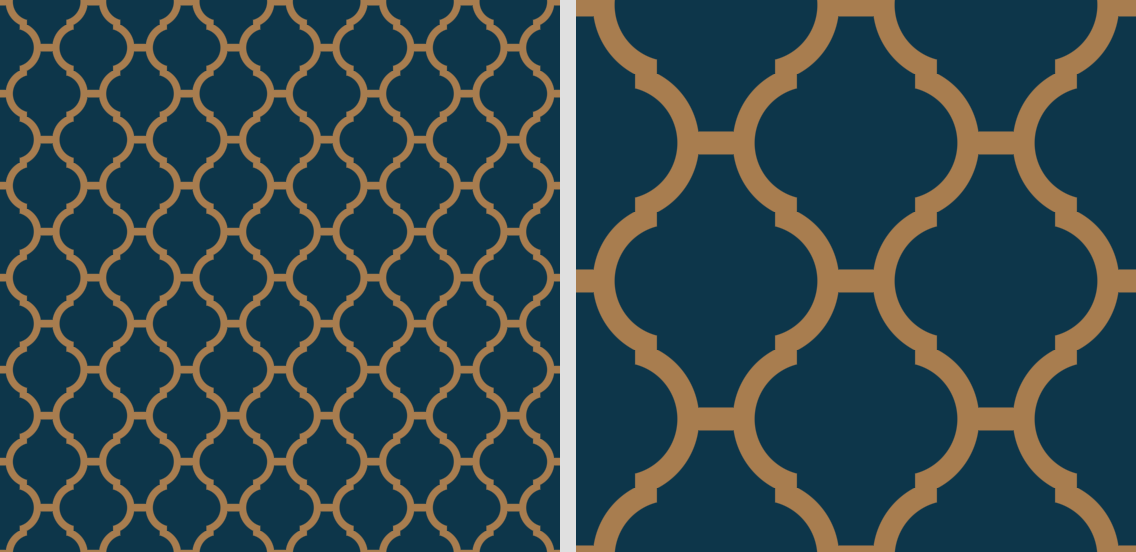
Left: the whole. Right: its middle third, enlarged.
A Shadertoy shader for this pattern:

```glsl
#define REPEATS 6.0          // cells across and down
#define CELL_HEIGHT 0.984    // in cell widths
#define PHASE_Y 0.018        // vertical shift, in cells
#define LOBE_CENTER 0.161    // lobe circle offset from the cell center
#define LOBE_RADIUS 0.24
#define LINE_WIDTH 0.078
#define BAR_WIDTH 0.082
#define SOFTNESS 0.85        // edge half width, in pixels
#define NAVY vec3(0.05, 0.21, 0.29)
#define BRONZE vec3(0.66, 0.49, 0.31)

// Fold the plane into one quarter cell, then halve it by a half turn.
vec2 foldToLobe(vec2 p) {
    vec2 halfCell = 0.5 * vec2(1.0, CELL_HEIGHT);
    vec2 cell = 2.0 * halfCell;
    vec2 q = abs(mod(p, cell) - halfCell);
    q.y = halfCell.y - q.y;
    return q.y > 0.5 * halfCell.y ? halfCell - q : q;
}

// Signed distance to the lattice, negative inside the lines.
float latticeDistance(vec2 p) {
    vec2 q = foldToLobe(p);
    float halfLine = 0.5 * LINE_WIDTH;
    float circle = length(q - vec2(LOBE_CENTER, 0.0)) - LOBE_RADIUS;

    // Curved side of the lobe, cut off at the step
    float lobe = max(abs(circle) - halfLine, 0.25 - halfLine - q.x);

    // Upright step joining two opposite lobes
    float stepJoint = max(abs(q.x - 0.25) - halfLine, -circle - halfLine);

    // Horizontal bar between neighboring lobes
    float bar = max(q.y - 0.5 * BAR_WIDTH, LOBE_CENTER + LOBE_RADIUS - q.x);

    return min(min(lobe, stepJoint), bar);
}

void mainImage(out vec4 fragColor, in vec2 fragCoord) {
    vec2 p = fragCoord / iResolution.xy * REPEATS;
    p.y = (p.y + PHASE_Y) * CELL_HEIGHT;

    float edge = SOFTNESS * REPEATS / iResolution.x;
    float line = 1.0 - smoothstep(-edge, edge, latticeDistance(p));

    fragColor = vec4(mix(NAVY, BRONZE, line), 1.0);
}
```
